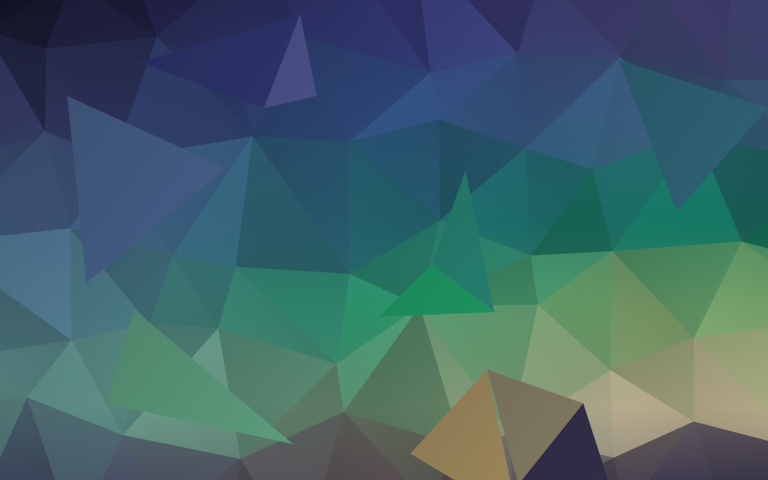
A Shadertoy shader for this background:

```glsl
// Low-poly backdrop: a jittered grid is split into triangles, and each facet is
// tinted from a smooth night-to-meadow-to-sand colour field with its own shade.
// A few large facets are laid over the mesh to set the composition.

#define ASPECT 1.6
#define CELL 0.2
#define JITTER 0.72
#define CONTRAST 0.26
#define FACET_SLOPE 0.35
#define FIELD_BLEND 0.3

float hash(vec2 p) {
    vec3 q = fract(vec3(p.xyx) * 0.1031);
    q += dot(q, q.yzx + 33.33);
    return fract((q.x + q.y) * q.z);
}

float cross2(vec2 a, vec2 b) { return a.x * b.y - a.y * b.x; }

// Vertical ramp through six colours, from bottom to top
vec3 ramp(float y, vec3 c0, vec3 c1, vec3 c2, vec3 c3, vec3 c4, vec3 c5) {
    vec3 c = mix(c0, c1, clamp(y / 0.15, 0.0, 1.0));
    c = mix(c, c2, clamp((y - 0.15) / 0.21, 0.0, 1.0));
    c = mix(c, c3, clamp((y - 0.36) / 0.18, 0.0, 1.0));
    c = mix(c, c4, clamp((y - 0.54) / 0.22, 0.0, 1.0));
    return mix(c, c5, clamp((y - 0.76) / 0.24, 0.0, 1.0));
}

// Three ramps blended across the width
vec3 colourField(vec2 p) {
    vec3 left = ramp(p.y, vec3(0.25, 0.29, 0.38), vec3(0.36, 0.55, 0.51),
        vec3(0.28, 0.43, 0.48), vec3(0.25, 0.35, 0.48),
        vec3(0.17, 0.19, 0.33), vec3(0.08, 0.08, 0.16));
    vec3 middle = ramp(p.y, vec3(0.36, 0.32, 0.32), vec3(0.40, 0.51, 0.40),
        vec3(0.14, 0.53, 0.38), vec3(0.13, 0.38, 0.41),
        vec3(0.17, 0.29, 0.47), vec3(0.18, 0.18, 0.40));
    vec3 right = ramp(p.y, vec3(0.25, 0.23, 0.31), vec3(0.72, 0.67, 0.54),
        vec3(0.47, 0.62, 0.40), vec3(0.06, 0.44, 0.35),
        vec3(0.21, 0.32, 0.44), vec3(0.24, 0.22, 0.40));
    vec3 c = mix(left, middle, clamp((p.x - 0.15) / 0.65, 0.0, 1.0));
    return mix(c, right, clamp((p.x - 0.8) / 0.55, 0.0, 1.0));
}

// Distance to the nearest side, positive inside
float edgeDistance(vec2 p, vec2 a, vec2 b) {
    return cross2(b - a, p - a) / length(b - a);
}

float triangleCover(vec2 p, vec2 a, vec2 b, vec2 c, float pixel) {
    float turn = sign(cross2(b - a, c - a));
    float d = min(turn * edgeDistance(p, a, b),
              min(turn * edgeDistance(p, b, c), turn * edgeDistance(p, c, a)));
    return clamp(0.5 + d / pixel, 0.0, 1.0);
}

// Adds one mesh facet as weighted colour (rgb) and weight (a)
void addFacet(inout vec4 sum, vec2 p, vec2 a, vec2 b, vec2 c, float pixel) {
    float cover = triangleCover(p, a, b, c, pixel);
    if (cover <= 0.0) return;
    vec2 centre = (a + b + c) / 3.0;
    float seed = hash(floor(centre * 977.0));
    float angle = 6.283 * hash(floor(centre * 613.0));
    vec3 tint = mix(colourField(centre), colourField(p), FIELD_BLEND);
    float slope = dot(p - centre, vec2(cos(angle), sin(angle)));
    tint *= 1.0 + CONTRAST * (seed - 0.5) + FACET_SLOPE * slope;
    sum += vec4(tint, 1.0) * cover;
}

vec2 meshVertex(vec2 id) {
    vec2 offset = vec2(hash(id + 17.0), hash(id + 71.0)) - 0.5;
    return (id + 0.5 + JITTER * offset) * CELL;
}

vec3 mesh(vec2 p, float pixel) {
    vec4 sum = vec4(0.0);
    vec2 home = floor(p / CELL - 0.5);
    for (int j = -1; j <= 1; j++)
    for (int i = -1; i <= 1; i++) {
        vec2 id = home + vec2(i, j);
        vec2 a = meshVertex(id), b = meshVertex(id + vec2(1, 0));
        vec2 c = meshVertex(id + vec2(1, 1)), d = meshVertex(id + vec2(0, 1));
        // Split along the shorter diagonal that lies inside the cell
        bool acInside = min(cross2(b - a, c - a), cross2(c - a, d - a)) > 0.0;
        bool bdInside = min(cross2(b - a, d - a), cross2(c - b, d - b)) > 0.0;
        bool useAC = acInside && (!bdInside || distance(a, c) < distance(b, d));
        addFacet(sum, p, a, b, useAC ? c : d, pixel);
        addFacet(sum, p, useAC ? a : b, c, d, pixel);
    }
    return sum.rgb / max(sum.a, 0.001);
}

// Lays a large facet over the mesh, slightly lighter to the lower right
void layFacet(inout vec3 col, vec2 p, vec2 a, vec2 b, vec2 c, vec3 tint, float pixel) {
    float light = 1.0 + FACET_SLOPE * dot(p - (a + b + c) / 3.0, vec2(0.8, -0.6));
    col = mix(col, tint * light, triangleCover(p, a, b, c, pixel));
}

void mainImage(out vec4 fragColor, in vec2 fragCoord) {
    vec2 p = fragCoord / iResolution.xy * vec2(ASPECT, 1.0);
    float pixel = 1.2 / iResolution.y;
    vec3 col = mesh(p, pixel);

    // Blue slopes and night peak
    layFacet(col, p, vec2(0.14, 0.80), vec2(0.47, 0.65), vec2(0.18, 0.41), vec3(0.25, 0.34, 0.49), pixel);
    layFacet(col, p, vec2(0.29, 0.87), vec2(0.625, 0.97), vec2(0.55, 0.775), vec3(0.16, 0.19, 0.39), pixel);
    layFacet(col, p, vec2(0.625, 0.97), vec2(0.55, 0.775), vec2(0.66, 0.80), vec3(0.27, 0.30, 0.51), pixel);
    layFacet(col, p, vec2(1.29, 0.875), vec2(1.6, 0.775), vec2(1.41, 0.56), vec3(0.17, 0.36, 0.43), pixel);
    // Green valley
    layFacet(col, p, vec2(0.28, 0.355), vec2(0.22, 0.16), vec2(0.61, 0.075), vec3(0.33, 0.56, 0.45), pixel);
    layFacet(col, p, vec2(0.97, 0.645), vec2(0.90, 0.45), vec2(1.03, 0.35), vec3(0.14, 0.47, 0.41), pixel);
    layFacet(col, p, vec2(0.90, 0.45), vec2(0.79, 0.34), vec2(1.03, 0.35), vec3(0.11, 0.55, 0.36), pixel);
    // Amber ground and dark gap
    layFacet(col, p, vec2(1.015, 0.23), vec2(0.855, 0.055), vec2(1.08, -0.08), vec3(0.58, 0.50, 0.34), pixel);
    layFacet(col, p, vec2(1.015, 0.23), vec2(1.215, 0.16), vec2(1.08, -0.01), vec3(0.48, 0.45, 0.36), pixel);
    layFacet(col, p, vec2(1.215, 0.16), vec2(1.27, -0.01), vec2(1.08, -0.01), vec3(0.19, 0.17, 0.27), pixel);

    fragColor = vec4(col, 1.0);
}
```
